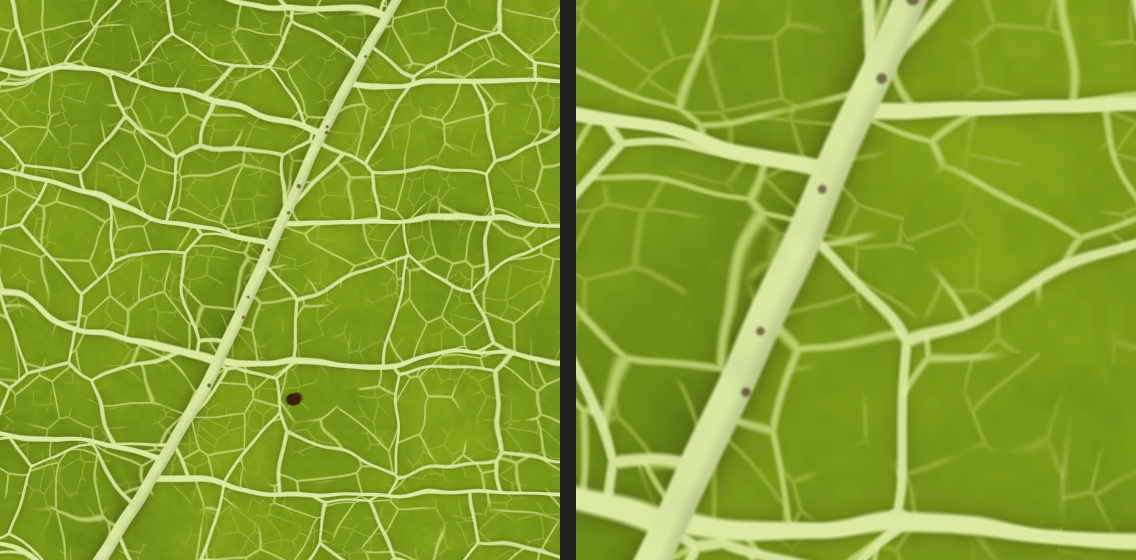
Left, the full canvas; right, a detail of the centre.
This texture is drawn by a Shadertoy shader. Its source:

```glsl
const vec3 DEEP_GREEN = vec3(0.40, 0.52, 0.08);
const vec3 FRESH_GREEN = vec3(0.51, 0.64, 0.10);
const vec3 VEINLET = vec3(0.61, 0.72, 0.25);
const vec3 FINE_VEIN = vec3(0.76, 0.85, 0.47);
const vec3 PALE_VEIN = vec3(0.85, 0.92, 0.63);
const vec3 BROWN = vec3(0.22, 0.10, 0.04);

vec3 hash(vec3 p) {
    p = fract(p * vec3(0.1031, 0.1030, 0.0973));
    p += dot(p, p.yxz + 33.33);
    return fract((p.xxy + p.yxx) * p.zyx);
}

float noise(vec2 p, float seed) {
    vec2 i = floor(p), f = p - i;
    f = f * f * (3.0 - 2.0 * f);
    float a = hash(vec3(i, seed)).x;
    float b = hash(vec3(i + vec2(1, 0), seed)).x;
    float c = hash(vec3(i + vec2(0, 1), seed)).x;
    float d = hash(vec3(i + 1.0, seed)).x;
    return mix(mix(a, b, f.x), mix(c, d, f.x), f.y);
}

vec2 warp(vec2 p, float seed) {
    return vec2(noise(p, seed), noise(p, seed + 7.0)) - 0.5;
}

vec2 site(vec2 cell, float seed) {
    return 0.5 + 0.76 * (hash(vec3(cell, seed * 37.0)).xy - 0.5);
}

// Returns the distance to the nearest cell border and a seed for the cell
vec2 voronoi(vec2 p, float scale, float seed) {
    vec2 q = p * scale, cell = floor(q), f = q - cell;
    vec2 nearest = vec2(0.0), owner = vec2(0.0);
    float best = 9.0, edge = 9.0;
    for (int j = -1; j <= 1; j++)
    for (int i = -1; i <= 1; i++) {
        vec2 g = vec2(i, j), r = g + site(cell + g, seed) - f;
        if (dot(r, r) < best) {
            best = dot(r, r);
            nearest = r;
            owner = g;
        }
    }
    for (int j = -2; j <= 2; j++)
    for (int i = -2; i <= 2; i++) {
        vec2 g = owner + vec2(i, j), r = g + site(cell + g, seed) - f;
        vec2 delta = r - nearest;
        if (dot(delta, delta) > 1e-4)
            edge = min(edge, dot(0.5 * (nearest + r), normalize(delta)));
    }
    return vec2(edge / scale, hash(vec3(cell + owner, seed * 37.0)).z);
}

float midribX(float y) {
    return 0.18 + 0.54 * y + 0.018 * sin(5.5 * y);
}

float stroke(float dist, float halfWidth, float soft) {
    return 1.0 - smoothstep(halfWidth - soft, halfWidth + soft, dist);
}

void mainImage(out vec4 fragColor, in vec2 fragCoord) {
    vec2 p = fragCoord / iResolution.y;
    float soft = max(0.0017, 0.75 / iResolution.y);

    // Midrib and side veins
    float across = p.x - midribX(p.y) + 0.006 * (noise(p * 14.0, 2.0) - 0.5);
    float ribDist = abs(across) * 0.88;
    vec2 q = p + 0.055 * warp(p * 6.0, 11.0) + 0.012 * warp(p * 21.0, 23.0);
    bool left = across < 0.0;
    float spacing = left ? 0.197 : 0.235;
    float band = left ? (q.y + 0.22 * across - 0.165) / spacing
                      : (q.y - 0.13) / spacing;
    float sideDist = abs(band - round(band)) * spacing;
    float sideWidth = mix(0.0052, 0.0037, clamp(2.0 * ribDist, 0.0, 1.0));
    float ribWidth = mix(0.0115, 0.0085, p.y);

    // Each mesh subdivides the cells of the coarser one
    float bandSeed = hash(vec3(floor(band), left ? 1.0 : 2.0, 5.0)).x;
    vec2 coarse = voronoi(q, 5.6, bandSeed);
    vec2 medium = voronoi(q, 11.5, coarse.y);
    vec2 fine = voronoi(q, 25.0, medium.y);

    // Leaf tissue
    float tone = 0.64 + 0.55 * (noise(p * 5.0, 31.0) - 0.5);
    tone += 0.35 * (noise(p * 28.0, 37.0) - 0.5) + 0.22 * (noise(p * 110.0, 41.0) - 0.5);
    tone += 0.15 * (medium.y - 0.5) + 0.12 * (p.x - p.y);
    if (left) tone -= 0.45 * exp(-ribDist / 0.06);
    vec3 color = mix(DEEP_GREEN, FRESH_GREEN, clamp(tone, -0.2, 1.3));

    // Shadows beside the raised veins
    float shadow = 0.20 * exp(-max(ribDist - ribWidth, 0.0) / 0.008);
    shadow = max(shadow, 0.17 * exp(-max(sideDist - sideWidth, 0.0) / 0.005));
    shadow = max(shadow, 0.12 * exp(-max(coarse.x - 0.003, 0.0) / 0.004));
    color *= 1.0 - shadow;

    // Vein network, from faint to strong
    float fineMask = smoothstep(0.42, 0.62, noise(p * 24.0, 43.0));
    float mediumMask = smoothstep(0.22, 0.40, noise(p * 13.0, 47.0));
    color = mix(color, VEINLET, 0.75 * fineMask * stroke(fine.x, 0.0012, soft));
    color = mix(color, FINE_VEIN, 0.85 * mediumMask * stroke(medium.x, 0.0019, soft));
    color = mix(color, PALE_VEIN, 0.92 * stroke(coarse.x, 0.0030, soft));
    color = mix(color, PALE_VEIN, stroke(sideDist, sideWidth, soft));
    vec3 ribColor = PALE_VEIN * (0.98 - 0.10 * smoothstep(0.0, ribWidth, across));
    ribColor *= 0.97 + 0.06 * noise(p * 60.0, 53.0);
    color = mix(color, ribColor, stroke(ribDist, ribWidth, soft));

    // Brown specks along the midrib and one larger blemish
    for (int i = 0; i < 9; i++) {
        vec3 h = hash(vec3(float(i), 3.0, 61.0));
        float y = 0.3 + 0.6 * (float(i) + h.x) / 9.0;
        vec2 speck = vec2(midribX(y) + 0.016 * (h.y - 0.3), y);
        color = mix(color, BROWN, 0.6 * stroke(length(p - speck), 0.002 + 0.002 * h.z, soft));
    }
    vec2 spot = (p - vec2(0.525, 0.288)) * vec2(0.85, 1.1);
    float spotDist = length(spot) + 0.006 * (noise(p * 90.0, 67.0) - 0.5);
    color = mix(color, BROWN, 0.95 * stroke(spotDist, 0.012, 0.003));

    fragColor = vec4(color, 1.0);
}
```
